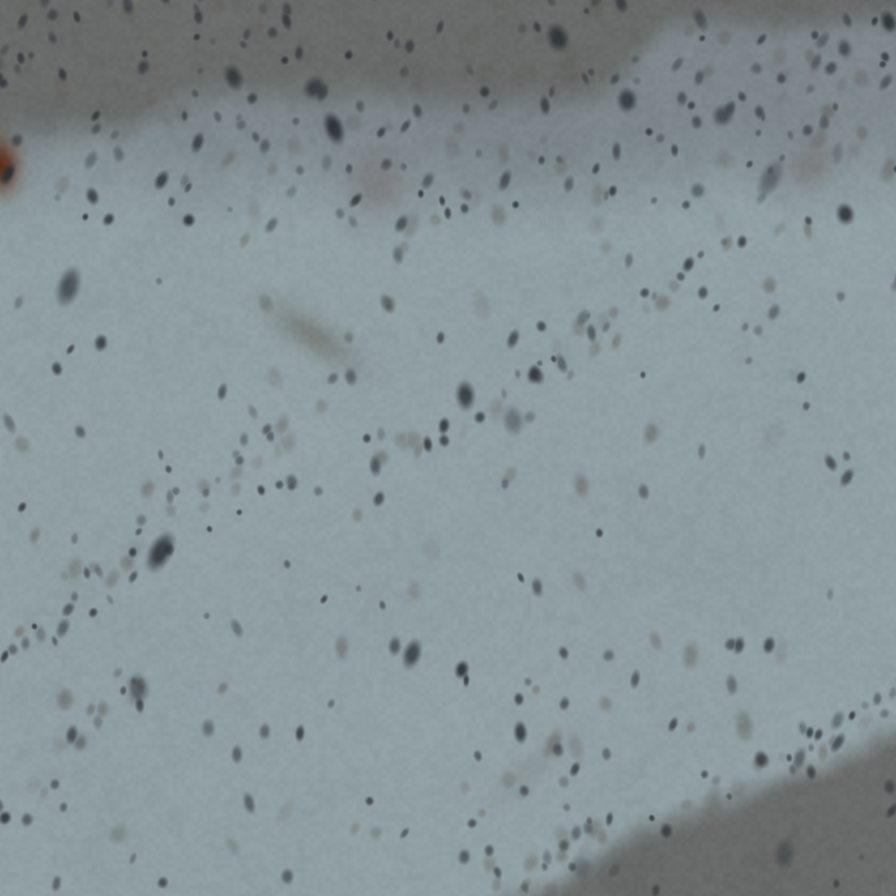
Give the GLSL for this texture, as a WebGL 1 fragment shader.

```glsl
precision highp float;
// Pale blue-grey weathered stone with a dim band on top and a dim lower corner.
// Layered sines mottle the ground; cellular specks gather along slanting seams,
// and a few soft ellipses add ochre, pink and rust stains.
uniform vec2 u_resolution;

const vec3 PALE = vec3(0.562, 0.622, 0.642);
const vec3 MIDTONE = vec3(0.485, 0.525, 0.545);
const vec3 DIM = vec3(0.408, 0.417, 0.412);
const vec3 SPECK = vec3(0.17, 0.19, 0.21);
const vec3 FAINT_SPECK = vec3(0.38, 0.37, 0.36);
const vec3 OCHRE = vec3(0.43, 0.44, 0.41);
const vec3 PINK = vec3(0.44, 0.40, 0.40);
const vec3 RUST = vec3(0.34, 0.15, 0.06);

float hash(vec2 p) {
  vec3 q = fract(vec3(p.xyx) * 0.1031);
  q += dot(q, q.yzx + 33.33);
  return fract((q.x + q.y) * q.z);
}

float valueNoise(vec2 p) {
  vec2 i = floor(p), f = fract(p);
  f = f * f * (3.0 - 2.0 * f);
  float low = mix(hash(i), hash(i + vec2(1.0, 0.0)), f.x);
  float high = mix(hash(i + vec2(0.0, 1.0)), hash(i + 1.0), f.x);
  return mix(low, high, f.y);
}

vec2 rotate(vec2 p, float angle) {
  float c = cos(angle), s = sin(angle);
  return vec2(c * p.x + s * p.y, c * p.y - s * p.x);
}

// Sum of rotated, warped sine waves, roughly -1 to 1.
float layeredSines(vec2 p) {
  float sum = 0.0, weight = 0.5;
  for (int i = 0; i < 5; i++) {
    p = rotate(p, 1.1) * 1.7 + 2.3;
    p += 0.6 * sin(p.yx * 0.8);
    sum += weight * sin(p.x) * sin(p.y);
    weight *= 0.72;
  }
  return sum;
}

// Soft band around the segment a-b.
float seam(vec2 p, vec2 a, vec2 b, float width) {
  vec2 ab = b - a;
  float t = clamp(dot(p - a, ab) / dot(ab, ab), 0.0, 1.0);
  float d = length(p - a - ab * t) / width;
  return exp(-d * d);
}

float stain(vec2 p, vec2 center, vec2 radius, float angle) {
  vec2 d = rotate(p - center, angle) / radius;
  return exp(-dot(d, d));
}

// Signed height above the slanting edge of the lower right corner.
float cornerHeight(vec2 p) {
  return p.y - 0.45 * (p.x - 0.56);
}

// Chance of finding a speck at p.
float speckDensity(vec2 p) {
  float d = 0.035 + 0.12 * smoothstep(0.73, 0.80, p.y);
  d += 0.50 * seam(p, vec2(0.43, 0.475), vec2(0.82, 0.73), 0.017);
  d += 0.36 * seam(p, vec2(0.0, 0.28), vec2(0.31, 0.49), 0.032);
  d += 0.40 * seam(p, vec2(0.0, 0.09), vec2(0.15, 0.23), 0.016);
  d += 0.42 * seam(p, vec2(0.57, 0.02), vec2(1.0, 0.21), 0.022);
  d += 0.15 * seam(p, vec2(0.50, 0.07), vec2(0.76, 0.26), 0.035);
  d += 0.30 * seam(p, vec2(0.81, 0.91), vec2(0.93, 0.93), 0.035);
  return d;
}

// Cellular layer of slightly tall, tilted specks; returns coverage.
float specks(vec2 p, float cells, float radius, float gain, float seed) {
  vec2 home = floor(p * cells);
  float cover = 0.0;
  for (int j = -1; j <= 1; j++) {
    for (int i = -1; i <= 1; i++) {
      vec2 cell = home + vec2(float(i), float(j));
      vec2 key = cell + seed;
      vec2 center = (cell + vec2(hash(key), hash(key + 37.7))) / cells;
      float present = step(hash(key + 71.3), gain * speckDensity(center));
      float size = radius * mix(0.55, 1.15, hash(key + 11.9));
      vec2 d = rotate(p - center, mix(-0.7, 0.5, hash(key + 53.1)));
      d.y *= mix(0.5, 0.95, hash(key + 91.7));
      float strength = mix(0.3, 1.0, hash(key + 23.3));
      float shape = 1.0 - smoothstep(0.25, 1.25, length(d) / size);
      cover = max(cover, present * strength * shape);
    }
  }
  return cover;
}

void main() {
  vec2 p = gl_FragCoord.xy / u_resolution;
  float mottle = layeredSines(p * 5.0);

  // Ground: pale stone, hazy upper margin, dim band and corner
  float wobble = 0.014 * mottle;
  float hazeEdge = 0.765 + 0.025 * (1.0 - smoothstep(0.05, 0.25, p.x)) + wobble;
  float bandEdge = 0.89 - 0.035 * (1.0 - smoothstep(0.12, 0.26, p.x))
                 + 0.085 * smoothstep(0.66, 0.76, p.x) + wobble;
  float haze = smoothstep(-0.035, 0.10, p.y - hazeEdge);
  float band = smoothstep(-0.025, 0.03, p.y - bandEdge);
  float corner = 1.0 - smoothstep(-0.03, 0.016, cornerHeight(p) + wobble);
  vec3 color = mix(PALE, MIDTONE, haze);
  color = mix(color, DIM, max(band, corner));

  // Stains
  float ochre = stain(p, vec2(0.35, 0.625), vec2(0.055, 0.018), -0.6)
              + 0.35 * stain(p, vec2(0.59, 0.14), vec2(0.05, 0.016), 0.7);
  float pink = stain(p, vec2(0.42, 0.795), vec2(0.035, 0.04), 0.0)
             + stain(p, vec2(0.905, 0.815), vec2(0.03, 0.02), 0.6);
  color = mix(color, OCHRE, 0.65 * ochre);
  color = mix(color, PINK, 0.45 * pink);
  color = mix(color, RUST, 0.9 * stain(p, vec2(0.0, 0.815), vec2(0.02, 0.028), 0.0));

  // Specks: faint brownish ones below, then fine and coarse dark ones
  color = mix(color, FAINT_SPECK, 0.5 * specks(p, 48.0, 0.010, 0.8, 5.0));
  color = mix(color, SPECK, 0.8 * specks(p, 72.0, 0.0065, 0.65, 140.0));
  color = mix(color, SPECK, 0.95 * specks(p, 30.0, 0.0115, 0.32, 290.0));

  // Soft mottling and fine grain
  float grain = valueNoise(p * 210.0) + 0.6 * valueNoise(p * 95.0 + 7.0) - 0.8;
  color += 0.009 * mottle + 0.026 * grain;
  gl_FragColor = vec4(color, 1.0);
}
```
